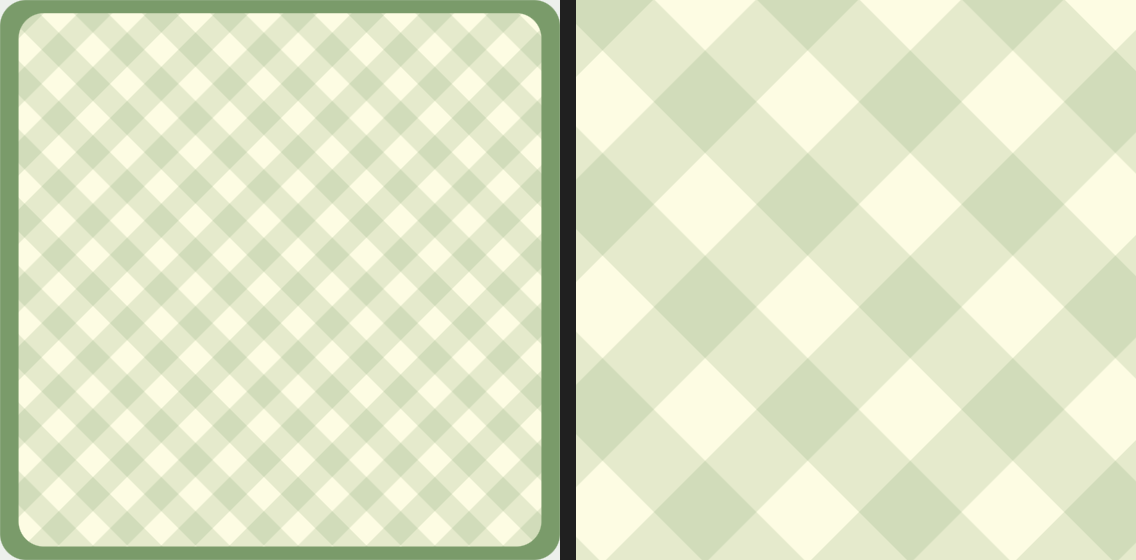
Left: the whole. Right: its middle third, enlarged.
A Shadertoy shader for this pattern:

```glsl
// Diagonal gingham cloth in a rounded green frame.
// Two crossing sets of half-width stripes are summed to pick one of three
// tints; rounded-box distances cut out the panel and the frame around it.

#define PERIOD       0.1221               // stripe repeat along x + y and x - y
#define WEAVE_CENTER vec2(0.4102, 0.6061) // middle of one dark diamond
#define PANEL_CENTER vec2(0.5, 0.5003)
#define PANEL_HALF   vec2(0.4668, 0.4762)
#define PANEL_RADIUS 0.045
#define FRAME_RADIUS 0.047
#define CREAM        vec3(0.992, 0.988, 0.890)
#define PALE_GREEN   vec3(0.898, 0.918, 0.800)
#define SAGE         vec3(0.820, 0.863, 0.730)
#define FRAME_GREEN  vec3(0.478, 0.608, 0.416)
#define BACKDROP     vec3(0.930, 0.940, 0.925)

// Signed distance to a box with rounded corners.
float roundedBox(vec2 p, vec2 halfSize, float radius) {
    vec2 q = abs(p) - halfSize + radius;
    return length(max(q, 0.0)) + min(max(q.x, q.y), 0.0) - radius;
}

// Antialiased coverage of a signed distance.
float coverage(float dist, float pixel) {
    return clamp(0.5 - dist / pixel, 0.0, 1.0);
}

// Coverage of stripes that fill half of each period, centred on zero.
float stripes(float t, float pixel) {
    float fromCenter = abs(fract(t / PERIOD + 0.5) - 0.5) * PERIOD;
    float dist = (fromCenter - 0.25 * PERIOD) * inversesqrt(2.0);
    return coverage(dist, pixel);
}

// Cloth tint: cream, one stripe, or two stripes crossing.
vec3 gingham(vec2 p, float pixel) {
    float layers = stripes(p.x + p.y, pixel) + stripes(p.x - p.y, pixel);
    vec3 tint = mix(CREAM, PALE_GREEN, min(layers, 1.0));
    return mix(tint, SAGE, max(layers - 1.0, 0.0));
}

void mainImage(out vec4 fragColor, in vec2 fragCoord) {
    float side = min(iResolution.x, iResolution.y);
    vec2 uv = (fragCoord - 0.5 * iResolution.xy) / side + 0.5;
    float pixel = 1.3 / side;

    // Frame over the backdrop, then cloth inside the frame.
    float frame = roundedBox(uv - 0.5, vec2(0.5), FRAME_RADIUS);
    float panel = roundedBox(uv - PANEL_CENTER, PANEL_HALF, PANEL_RADIUS);
    vec3 color = mix(BACKDROP, FRAME_GREEN, coverage(frame, pixel));
    color = mix(color, gingham(uv - WEAVE_CENTER, pixel), coverage(panel, pixel));

    fragColor = vec4(color, 1.0);
}
```
